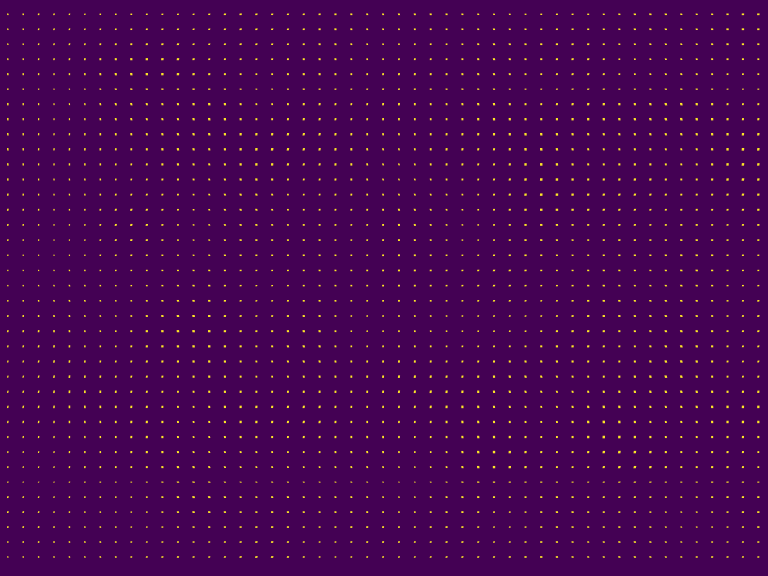
Reproduce this pattern procedurally as a WebGL 1 fragment shader.

```glsl
precision highp float;
// A sparse lattice of tiny yellow marks, 49 across and 37 down, on deep purple.
// Columns and rows are gently stretched by sine warps; mark widths and heights
// swell and thin in slow waves, with gradient noise for wear.

uniform vec2 u_resolution;

const vec3 BACKGROUND = vec3(0.267, 0.004, 0.329);
const vec3 MARK_COLOR = vec3(0.992, 0.906, 0.150);
const vec2 STEPS = vec2(48.0, 36.0);          // gaps between marks
const vec2 FIRST = vec2(0.0102, 0.9752);      // centre of the top left mark
const vec2 SPAN = vec2(0.9772, -0.9422);      // from first to last mark
const vec2 WARP = vec2(0.0025, 0.0012);       // bunching toward the edges
const float NARROW = 0.00118;                 // half sizes, in canvas heights
const float WIDE = 0.00182;
const float MEAN_HEIGHT = 0.00166;
const float HEIGHT_WAVE = 0.00036;
const float THIN_ROW = 13.0;                  // rows from the middle that thin out
const float WEAR = 0.35;
const float LEAN = 0.5;
const float TAU = 6.2831853;

vec2 gradientAt(vec2 cell) {
  float h = fract(sin(dot(cell, vec2(127.1, 311.7))) * 43758.55);
  return vec2(cos(TAU * h), sin(TAU * h));
}

float gradientNoise(vec2 p) {
  vec2 i = floor(p);
  vec2 f = p - i;
  vec2 w = f * f * f * (f * (f * 6.0 - 15.0) + 10.0);
  float a = dot(gradientAt(i), f);
  float b = dot(gradientAt(i + vec2(1.0, 0.0)), f - vec2(1.0, 0.0));
  float c = dot(gradientAt(i + vec2(0.0, 1.0)), f - vec2(0.0, 1.0));
  float d = dot(gradientAt(i + vec2(1.0, 1.0)), f - vec2(1.0, 1.0));
  return mix(mix(a, b, w.x), mix(c, d, w.x), w.y);
}

// Half width follows the column, half height follows the row.
vec2 markHalfSize(vec2 id) {
  float middle = (id.x - 24.5) / 5.0;
  float w = mix(NARROW, WIDE, smoothstep(3.0, 11.0, id.x));
  w *= 1.0 - 0.18 * exp(-middle * middle);
  float h = MEAN_HEIGHT - HEIGHT_WAVE * cos(2.0 * TAU * (id.y - 17.0) / STEPS.y);
  float thin = 1.0 - step(0.5, abs(abs(id.y - 0.5 * STEPS.y) - THIN_ROW));
  h *= 1.0 - 0.4 * thin;
  return vec2(w, h) * (1.0 + WEAR * gradientNoise(id * 0.23 + 4.7));
}

// Exact share of a pixel-sized box covered by a box of the given half size.
float boxCoverage(vec2 p, vec2 halfSize, float pixel) {
  vec2 hi = min(p + 0.5 * pixel, halfSize);
  vec2 lo = max(p - 0.5 * pixel, -halfSize);
  vec2 overlap = max(hi - lo, 0.0) / pixel;
  return overlap.x * overlap.y;
}

void main() {
  vec2 uv = gl_FragCoord.xy / u_resolution;

  // Nearest lattice mark, then its warped centre
  vec2 t = (uv - FIRST) / SPAN;
  vec2 id = floor(STEPS * (t + WARP * sin(TAU * t)) + 0.5);
  id = clamp(id, vec2(0.0), STEPS);
  vec2 s = id / STEPS;
  vec2 center = FIRST + SPAN * (s - WARP * sin(TAU * s));

  // Offset in canvas heights, slightly slanted
  vec2 p = (uv - center) * vec2(u_resolution.x / u_resolution.y, 1.0);
  p.x += LEAN * gradientNoise(id * 0.17 + 9.3) * p.y;

  float mark = boxCoverage(p, markHalfSize(id), 1.0 / u_resolution.y);
  gl_FragColor = vec4(mix(BACKGROUND, MARK_COLOR, mark), 1.0);
}
```
